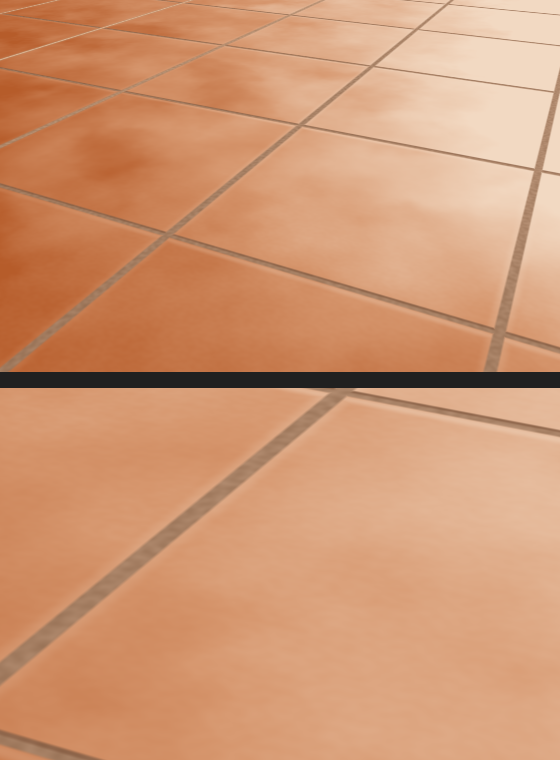
Top: the whole. Bottom: its middle third, enlarged.
This texture is drawn by a WebGL 1 fragment shader. Its source:

```glsl
precision highp float;

uniform vec2 u_resolution;

const vec3 CLAY = vec3(0.73, 0.39, 0.20);
const vec3 TAN = vec3(0.84, 0.59, 0.43);
const vec3 PALE = vec3(0.95, 0.85, 0.76);
const vec3 GROUT = vec3(0.62, 0.47, 0.36);
const vec3 GROUT_GLINT = vec3(0.86, 0.70, 0.56);
const vec3 SHADOW = vec3(0.47, 0.30, 0.20);

const vec2 GROUT_HALF = vec2(0.014, 0.011);

float hash(vec2 p) {
  return fract(sin(dot(p, vec2(127.1, 311.7))) * 43758.5);
}

vec2 gradient(vec2 cell) {
  float angle = 6.2832 * hash(cell);
  return vec2(cos(angle), sin(angle));
}

float gradientNoise(vec2 p) {
  vec2 i = floor(p);
  vec2 f = fract(p);
  vec2 u = f * f * f * (f * (f * 6.0 - 15.0) + 10.0);
  vec2 e = vec2(1.0, 0.0);
  float a = dot(gradient(i), f);
  float b = dot(gradient(i + e.xy), f - e.xy);
  float c = dot(gradient(i + e.yx), f - e.yx);
  float d = dot(gradient(i + e.xx), f - e.xx);
  return mix(mix(a, b, u.x), mix(c, d, u.x), u.y);
}

float fbm(vec2 p) {
  float sum = 0.0;
  float amplitude = 1.0;
  for (int i = 0; i < 5; i++) {
    sum += amplitude * gradientNoise(p);
    p = mat2(1.6, 1.2, -1.2, 1.6) * p + 7.3;
    amplitude *= 0.5;
  }
  return sum;
}

// Inverse perspective: canvas position (0..1) to floor position in tiles
vec2 floorPosition(vec2 uv) {
  vec2 tilt = vec2(-0.2043, 0.4289);
  vec2 colI = vec2(0.4102, -0.2847) - tilt.x * uv;
  vec2 colJ = vec2(0.4671, 0.5789) - tilt.y * uv;
  vec2 rhs = uv - vec2(0.2995, 0.3686);
  float det = colI.x * colJ.y - colJ.x * colI.y;
  return vec2(rhs.x * colJ.y - colJ.x * rhs.y,
              colI.x * rhs.y - rhs.x * colI.y) / det;
}

float band(float offset, float halfWidth, float blur) {
  return 1.0 - smoothstep(halfWidth - blur, halfWidth + blur, abs(offset));
}

// Window light, strongest toward the upper right
float sheenAt(vec2 uv) {
  return 0.05 + uv.x * mix(0.35, 1.08, smoothstep(-0.1, 0.6, uv.y));
}

vec3 clayRamp(float t) {
  vec3 warm = mix(CLAY, TAN, clamp(t * 2.0, -0.15, 1.0));
  return mix(warm, PALE, clamp(t * 2.0 - 1.0, 0.0, 1.0));
}

vec3 tileColor(vec2 ground, float sheen, float footprint) {
  vec2 id = floor(ground);
  vec2 p = ground + 17.3 * vec2(hash(id), hash(id + 41.0));
  float mottle = fbm(p * 2.1);
  float rust = smoothstep(0.05, 0.55, fbm(p * 1.5 + 31.0));
  float grain = gradientNoise(p * vec2(55.0, 70.0));
  grain *= 1.0 - smoothstep(0.003, 0.012, footprint);
  float matte = 1.0 - 0.65 * clamp(sheen, 0.0, 1.0);
  float tone = sheen + 0.06 * (hash(id + 9.0) - 0.5);
  tone += matte * (0.26 * mottle - 0.17 * rust + 0.04 * grain);
  return clayRamp(tone);
}

void main() {
  vec2 uv = gl_FragCoord.xy / u_resolution;
  vec2 pixel = 1.0 / u_resolution;
  vec2 ground = floorPosition(uv);

  // Size of one pixel on the floor, for soft edges
  vec2 stepX = floorPosition(uv + vec2(pixel.x, 0.0)) - ground;
  vec2 stepY = floorPosition(uv + vec2(0.0, pixel.y)) - ground;
  vec2 footprint = abs(stepX) + abs(stepY);
  vec2 blur = 0.6 * footprint + 0.002;

  float sheen = sheenAt(uv);
  vec3 color = tileColor(ground, sheen, max(footprint.x, footprint.y));

  // Rounded tile lips catching the light
  vec2 offset = fract(ground + 0.5) - 0.5;
  float lip = band(offset.y + 0.021, 0.010, blur.y + 0.006);
  lip = max(lip, 0.6 * band(offset.x, 0.026, blur.x + 0.008));
  color = mix(color, clayRamp(sheen + 0.35), 0.4 * lip);

  // Grout joints, glinting at the far left and shaded by the far tile edge
  float across = band(offset.x, GROUT_HALF.x, blur.x);
  float along = band(offset.y, GROUT_HALF.y, blur.y);
  float glint = across * smoothstep(0.4, 2.2, -ground.x);
  float grit = 0.06 * gradientNoise(ground * 60.0);
  vec3 grout = mix(GROUT, GROUT_GLINT, glint) + grit + 0.06 * sheen;
  color = mix(color, grout, max(across, along));
  float shade = band(offset.y - 0.008, 0.004, blur.y) * (1.0 - across);
  color = mix(color, SHADOW, 0.5 * shade);

  gl_FragColor = vec4(clamp(color, 0.0, 1.0), 1.0);
}
```
